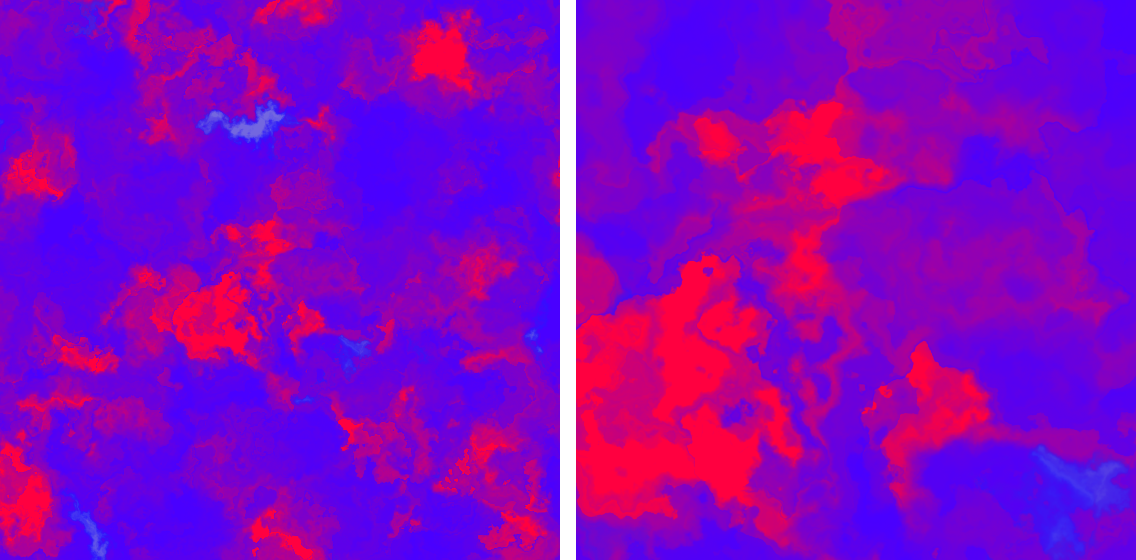
Left: the whole. Right: its middle third, enlarged.
This texture is drawn by a WebGL 1 fragment shader. Its source:

```glsl
precision highp float;
// Watercolour washes bleeding from violet-blue to hot red, with rare pale veils.
// Warped gradient noise sets the broad tone; ragged stains, crisp on one side
// and feathered on the other, are added before the tone is mapped to colour.
uniform vec2 u_resolution;

const vec3 BLUE = vec3(0.285, 0.0, 1.0);
const vec3 RED = vec3(1.0, 0.0, 0.25);
const vec3 AZURE = vec3(0.10, 0.12, 1.0);
const vec3 PALE = vec3(0.50, 0.46, 0.86);
const float WASH_SCALE = 4.2;       // broad tone cells across the canvas
const float WASH_STRENGTH = 2.6;
const float MOTTLE_SCALE = 24.0;
const float MOTTLE_STRENGTH = 0.65;
const float WARP_SCALE = 8.0;       // bends the outlines
const float WARP_AMOUNT = 0.075;
const float FRINGE_SCALE = 45.0;    // frays the outlines
const float FRINGE_AMOUNT = 0.022;
const float STAIN_SCALE = 5.0;      // stain cells across, coarsest layer
const float STAIN_GROWTH = 1.5;
const float STAIN_STRENGTH = 1.1;
const float EDGE_WIDTH = 0.0025;    // crisp edge, in canvas units
const float RIM_WIDTH = 0.0018;     // pigment line, in canvas units
const float RIM_STRENGTH = 0.9;
const float VEIL_SCALE = 5.0;
const float TONE_GAIN = 0.31;       // exponential tone curve, mostly blue
const float TONE_POWER = 0.72;
const float TONE_OFFSET = 0.055;

vec2 hash2(vec2 p) {
  vec3 q = fract(p.xyx * vec3(0.1031, 0.1030, 0.0973));
  q += dot(q, q.yzx + 33.33);
  return fract((q.xx + q.yz) * q.zy);
}

vec2 unitVector(float turn) {
  return vec2(cos(6.28319 * turn), sin(6.28319 * turn));
}

float cornerSlope(vec2 cell, vec2 f, vec2 corner) {
  return dot(unitVector(hash2(cell + corner).x), f - corner);
}

float gradientNoise(vec2 p) {
  vec2 i = floor(p);
  vec2 f = p - i;
  vec2 u = f * f * f * (f * (f * 6.0 - 15.0) + 10.0);
  float low = mix(cornerSlope(i, f, vec2(0.0)), cornerSlope(i, f, vec2(1.0, 0.0)), u.x);
  float high = mix(cornerSlope(i, f, vec2(0.0, 1.0)), cornerSlope(i, f, vec2(1.0)), u.x);
  return mix(low, high, u.y);
}

float fbm(vec2 p) {
  const mat2 TURN = mat2(1.6, 1.2, -1.2, 1.6);
  float sum = 0.0;
  float amplitude = 1.0;
  for (int i = 0; i < 5; i++) {
    sum += amplitude * gradientNoise(p);
    p = TURN * p + 17.3;
    amplitude *= 0.5;
  }
  return sum;
}

// One layer of scattered stains; each lifts or lowers the tone.
float stainLayer(vec2 p, float scale, float seed) {
  vec2 q = p * scale + seed;
  vec2 cell = floor(q);
  float sum = 0.0;
  for (int y = -1; y <= 1; y++) {
    for (int x = -1; x <= 1; x++) {
      vec2 id = cell + vec2(float(x), float(y));
      vec2 shape = hash2(id + 41.7);
      vec2 look = hash2(id + 93.1);
      vec2 offset = q - id - hash2(id + 7.9);
      float radius = mix(0.35, 0.8, shape.x);
      float d = length(offset) / radius;
      float unit = scale / radius;
      // The edge softens towards one random side.
      float side = 0.5 + 0.5 * dot(offset, unitVector(shape.y)) / max(length(offset), 0.001);
      float feather = smoothstep(0.15, 0.8, side);
      float softness = mix(EDGE_WIDTH * unit, 0.9, feather);
      float mask = 1.0 - smoothstep(1.0 - softness, 1.0, d);
      // Pigment gathers in a thin line along the crisp side.
      float weight = (look.x * 2.0 - 1.0) * abs(look.x * 2.0 - 1.0);
      float rimOffset = (d - 1.0) / (RIM_WIDTH * unit);
      float rim = exp(-rimOffset * rimOffset) * (1.0 - feather) * look.y;
      sum += STAIN_STRENGTH * weight * mask - RIM_STRENGTH * rim * abs(weight);
    }
  }
  return sum;
}

void main() {
  vec2 p = gl_FragCoord.xy / min(u_resolution.x, u_resolution.y);
  vec2 warp = vec2(fbm(p * WARP_SCALE + 3.1), fbm(p * WARP_SCALE + 58.4));
  vec2 fringe = vec2(fbm(p * FRINGE_SCALE + 12.7), fbm(p * FRINGE_SCALE + 83.9));
  vec2 bled = p + WARP_AMOUNT * warp + FRINGE_AMOUNT * fringe;
  // Broad wash, paper mottling and stains
  float tone = WASH_STRENGTH * fbm(bled * WASH_SCALE + 21.6);
  tone += MOTTLE_STRENGTH * fbm(bled * MOTTLE_SCALE + 9.2);
  float scale = STAIN_SCALE;
  for (int i = 0; i < 4; i++) {
    tone += stainLayer(bled, scale, 31.0 * float(i) + 5.5);
    scale *= STAIN_GROWTH;
  }
  // Skewed ramp from blue to red
  float heat = clamp(TONE_GAIN * exp(TONE_POWER * tone) - TONE_OFFSET, 0.0, 1.0);
  vec3 color = mix(BLUE, RED, heat);
  // Rare azure pools with pale, streaky centres
  float veil = fbm(bled * VEIL_SCALE + 77.7) - 0.03 * tone;
  color = mix(color, AZURE, 0.75 * smoothstep(0.44, 0.66, veil));
  color = mix(color, PALE, 0.85 * smoothstep(0.54, 0.85, veil));
  gl_FragColor = vec4(color, 1.0);
}
```
